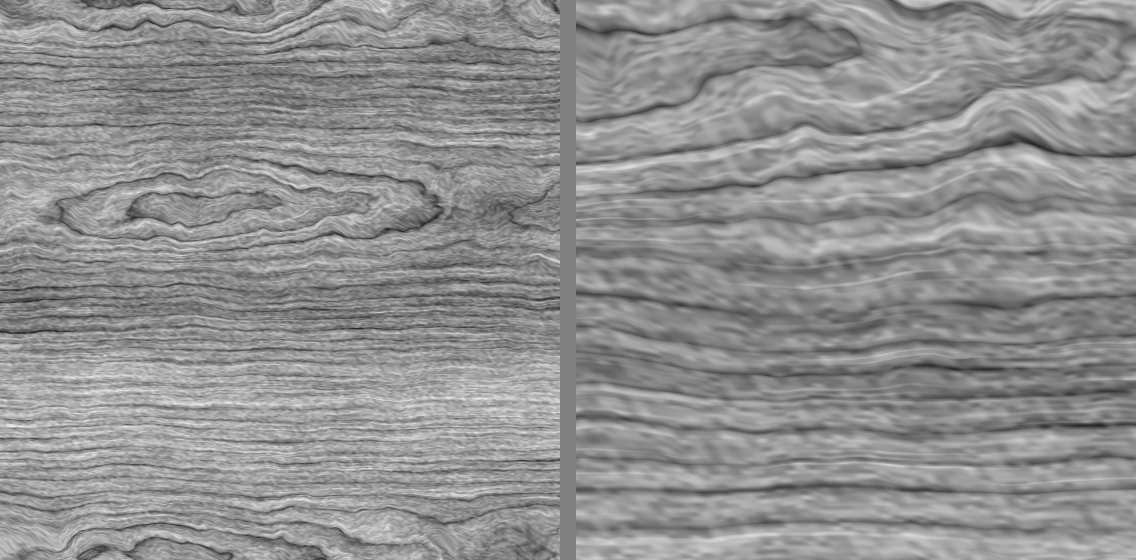
Left, the full canvas; right, a detail of the centre.
Give the GLSL for this texture, as a three.js fragment shader.

```glsl
// Grey flat-sawn wood veneer: wavy growth rings, two knotted cathedral bands and fine fibres.
varying vec2 vUv;

#define RINGS 54.0        // growth rings per canvas height
#define AXIS_Y 0.63       // height of the main cathedral band (the other lies on the canvas edge)
#define KNOT_X 0.32       // centre of the nested ovals
#define OVAL 0.19         // how fast the ovals close along the grain
#define FLATNESS 0.05     // widening of the rings near a cathedral band
#define WOBBLE_FAR 0.026  // waviness of the straight grain
#define WOBBLE_NEAR 0.10  // waviness inside the bands
#define BASE_TONE 0.605
#define LINE_DARK 0.31
#define STREAK 0.14
#define FIBRE 0.23

float hash(vec2 p) {
  vec3 q = fract(vec3(p.xyx) * 0.1031);
  q += dot(q, q.yzx + 33.33);
  return fract((q.x + q.y) * q.z);
}

float noise(vec2 p) {
  vec2 i = floor(p), f = fract(p);
  f = f * f * (3.0 - 2.0 * f);
  return mix(mix(hash(i), hash(i + vec2(1.0, 0.0)), f.x),
             mix(hash(i + vec2(0.0, 1.0)), hash(i + 1.0), f.x), f.y);
}

float fbm(vec2 p) {
  float sum = 0.0, amp = 0.5;
  for (int i = 0; i < 4; i++) {
    sum += amp * noise(p);
    p = p * 2.03 + 17.7;
    amp *= 0.5;
  }
  return sum / 0.9375;
}

float bump(float x, float centre, float width) {
  float d = (x - centre) / width;
  return exp(-d * d);
}

// Distances to the main band (x) and to the band on the canvas edge (y)
vec2 bandDistances(float y) {
  return vec2(abs(y - AXIS_Y), min(abs(y), abs(1.0 - y)));
}

void main() {
  vec2 uv = vUv;

  // Warp the grain, most strongly inside the cathedral bands
  vec2 bands = bandDistances(uv.y);
  float near = bump(min(bands.x, bands.y), 0.0, 0.085);
  float wobble = mix(WOBBLE_FAR, WOBBLE_NEAR, near);
  vec2 p = uv;
  p.y += wobble * (fbm(uv * vec2(8.0, 8.0) + 4.3) - 0.5);
  p.x += 0.26 * near * (fbm(uv * vec2(8.0, 17.0) + 31.0) - 0.5);

  // Ring height: long ovals around the knots that straighten away from them
  bands = bandDistances(p.y);
  float across = min(bands.x, bands.y);
  float along = abs(fract(p.x - KNOT_X + 0.5) - 0.5);
  float oval = sqrt(OVAL * OVAL * along * along * exp(-78.0 * across * across) + across * across);
  float height = sqrt(oval * oval + FLATNESS * FLATNESS);
  float slope = max(oval / height, 0.4);
  float ring = RINGS * (height - FLATNESS) + 0.8 * noise(vec2(height * 30.0, uv.x * 1.5)) + 0.1;

  // Dark late-wood lines: a crisp edge on one side, a soft fade on the other
  float id = floor(ring + 0.5);
  float d = ring - id;
  float fade = 1.0 - 2.0 * abs(d);
  float line = exp(-abs(d) * (d > 0.0 ? 11.0 : 5.5) / slope) * fade;
  float side = step(bands.x, bands.y);
  float strength = 0.3 + 0.8 * noise(vec2(uv.x * 4.0 + side * 9.0, id * 7.3));
  strength *= mix(0.5, 1.0, smoothstep(0.0, 0.09, abs(bands.x - bands.y)));
  strength += 0.2 * near;

  // Thin secondary lines, pale streaks and halos that follow the rings
  float fineLine = smoothstep(0.6, 0.95, noise(vec2(uv.x * 3.5 + 5.0, ring * 3.1)));
  float streak = noise(vec2(uv.x * 8.0, ring * 5.5 + 40.0)) - 0.5;
  float pale = smoothstep(0.62, 0.95, noise(vec2(uv.x * 6.0 + 60.0, ring * 9.0)));
  pale *= 0.3 + 0.7 * noise(uv * vec2(9.0, 25.0) + 12.0);
  float halo = near * bump(d, 0.27, 0.1) * noise(uv * vec2(9.0, 14.0) + 80.0);

  // Short fibres along the grain
  float longFibre = noise(vec2(uv.x * 28.0, p.y * 230.0)) - 0.5;
  float shortFibre = noise(vec2(uv.x * 150.0 + uv.y * 90.0, p.y * 370.0)) - 0.5;

  // Broad light and dark bands
  float tone = BASE_TONE;
  tone += 0.125 * bump(uv.y, 0.27, 0.09) * (1.0 - 0.5 * bump(uv.x, 0.56, 0.2));
  tone -= 0.075 * bump(uv.y, 0.46, 0.06);
  tone -= 0.06 * bump(uv.y, 0.85, 0.06) * mix(0.5, 1.3, uv.x);
  tone -= 0.03 * bump(uv.y, AXIS_Y, 0.08) * smoothstep(0.3, 0.8, uv.x);
  tone += 0.14 * (fbm(uv * vec2(2.5, 7.0) + 70.0) - 0.5);

  // Layer the grain and the stained tips of the cathedral
  tone += STREAK * streak + 0.14 * pale + 0.16 * halo;
  tone += FIBRE * (0.55 * longFibre + 0.85 * shortFibre);
  tone -= 0.09 * fineLine * (1.0 - 0.5 * near);
  tone -= LINE_DARK * line * strength;
  tone -= 0.13 * bump(along, 0.46, 0.06) * bump(across, 0.0, 0.022);

  gl_FragColor = vec4(vec3(clamp(tone, 0.16, 0.92)), 1.0);
}
```
